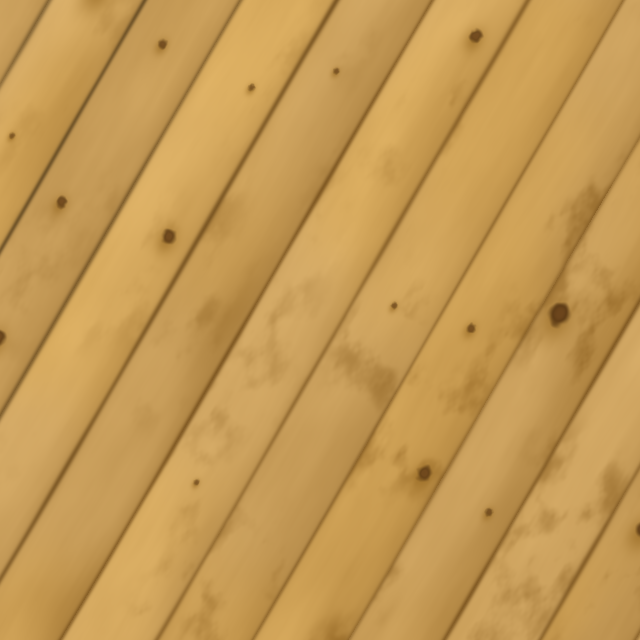
Write a WebGL 1 fragment shader that draws this texture.

```glsl
precision highp float;
// Slanted pine boards: parallel planks with soft dark seams, faint grain,
// cloudy stains and scattered knots. Each plank is a strip in a rotated frame;
// hashes of its index vary the tone, shading, seam and knots.
uniform vec2 u_resolution;

const vec2 GRAIN_DIR = vec2(0.5024, 0.8646);   // direction the planks run
const float PLANK_WIDTH = 0.1293;
const float FIRST_SEAM = -0.435;               // offset of seam 0 across the grain
const float KNOT_SPACING = 0.26;

const vec3 PALE_WOOD = vec3(0.865, 0.70, 0.43);
const vec3 DARK_WOOD = vec3(0.64, 0.47, 0.215);
const vec3 AMBER_FILTER = vec3(1.02, 1.0, 0.88);
const vec3 SEAM_BROWN = vec3(0.45, 0.30, 0.10);
const vec3 SEAM_BLACK = vec3(0.30, 0.22, 0.10);
const vec3 KNOT_CORE = vec3(0.40, 0.25, 0.10);
const vec3 KNOT_RIM = vec3(0.31, 0.19, 0.06);
const vec3 KNOT_HALO = vec3(0.58, 0.40, 0.12);

float hash(vec2 p) {
  vec3 q = fract(p.xyx * 0.1031);
  q += dot(q, q.yzx + 33.33);
  return fract((q.x + q.y) * q.z);
}

float noise(vec2 p) {
  vec2 i = floor(p);
  vec2 f = fract(p);
  f = f * f * (3.0 - 2.0 * f);
  float low = mix(hash(i), hash(i + vec2(1.0, 0.0)), f.x);
  float high = mix(hash(i + vec2(0.0, 1.0)), hash(i + 1.0), f.x);
  return mix(low, high, f.y);
}

float fbm(vec2 p) {
  float sum = 0.0;
  float gain = 0.533;
  for (int i = 0; i < 4; i++) {
    sum += gain * noise(p);
    p = p * 2.03 + 7.1;
    gain *= 0.5;
  }
  return sum;
}

// Brightness of the bare wood, 0 dark to 1 pale
float woodTone(vec2 board, float plank, float side) {
  vec2 shifted = board + vec2(plank * 3.7, plank * 5.3);
  float tone = 0.73 + 0.075 * (1.0 - 2.0 * mod(plank, 2.0));
  tone += 0.14 * (hash(vec2(plank, 4.0)) - 0.5);
  tone += 0.40 * (fbm(shifted * vec2(12.0, 4.0)) - 0.5);

  // Fine fibres, bent a little by a slow wave
  float bend = 0.03 * noise(shifted * vec2(5.0, 3.0));
  tone += 0.09 * (fbm(vec2((shifted.x + bend) * 90.0, shifted.y * 6.0)) - 0.5);

  // Shading toward one side of the plank
  float shade = mix(0.10, 0.34, hash(vec2(plank, 9.0)));
  tone -= shade * smoothstep(0.35, 1.0, side + 0.6 * (noise(shifted * 6.0) - 0.5));

  // Cloudy stains, stronger on later planks
  float stain = smoothstep(0.48, 0.84, fbm(shifted * vec2(24.0, 14.0)));
  stain *= smoothstep(0.3, 0.75, noise(shifted * vec2(9.0, 5.0) + 31.0));
  return tone - stain * mix(0.25, 0.62, smoothstep(1.0, 7.0, plank));
}

// At most one knot per cell along a plank
vec3 addKnot(vec3 wood, float along, float plank, float side, float pixel) {
  float v = along / KNOT_SPACING + hash(vec2(plank, 2.0));
  vec2 cell = vec2(plank, floor(v));
  float present = step(0.58, hash(cell + 11.3));
  float size = hash(cell + 23.7);
  float radius = mix(0.0035, 0.0175, size * size);
  vec2 center = vec2(mix(0.2, 0.85, hash(cell + 37.1)), mix(0.3, 0.7, hash(cell + 51.9)));
  vec2 q = (vec2(side, fract(v)) - center) * vec2(PLANK_WIDTH, KNOT_SPACING);

  vec2 h = (q + vec2(0.0, 0.7 * radius)) / (radius * vec2(1.4, 2.0));
  wood = mix(wood, KNOT_HALO, 0.6 * present * exp(-dot(h, h)));

  float d = length(q * vec2(1.0, 0.88));
  d += radius * 0.35 * (noise(q / radius * 1.6 + cell * 5.0) - 0.5);
  float core = 1.0 - smoothstep(0.7 * radius - 0.0015 - pixel, radius + 0.0015 + pixel, d);
  vec3 knot = mix(KNOT_CORE, KNOT_RIM, smoothstep(0.25, 0.9, d / radius));
  return mix(wood, knot, mix(0.6, 0.92, size) * present * core);
}

// Blurred gap between planks, fading in and out, with a wider faint shadow
vec3 addSeam(vec3 wood, float along, float strip, float pixel) {
  float seam = floor(strip + 0.5);
  float offset = (strip - seam) * PLANK_WIDTH;
  float wear = noise(vec2(along * 7.0, seam * 7.0));
  float width = mix(0.0024, 0.0036, hash(vec2(seam, 6.0))) * mix(0.8, 1.15, wear) + pixel;
  float gap = exp(-offset * offset / (width * width));
  float depth = mix(0.45, 0.82, hash(vec2(seam, 8.0))) * mix(0.6, 1.0, wear);
  vec3 tint = mix(SEAM_BLACK, SEAM_BROWN, smoothstep(0.5, 4.0, seam));
  float reach = offset < 0.0 ? 0.010 : 0.004;
  wood = mix(wood, DARK_WOOD * 0.92, 0.33 * exp(-abs(offset) / reach));
  return mix(wood, tint, gap * depth);
}

void main() {
  vec2 p = gl_FragCoord.xy / u_resolution.y;
  float pixel = 0.5 / u_resolution.y;

  // Board frame: x across the planks, y along them
  vec2 board = vec2(dot(p, vec2(GRAIN_DIR.y, -GRAIN_DIR.x)), dot(p, GRAIN_DIR));
  float strip = (board.x - FIRST_SEAM) / PLANK_WIDTH;
  strip += 0.025 * (noise(vec2(board.y * 5.0, 3.0)) - 0.5);
  float plank = floor(strip);
  float side = fract(strip);

  float tone = woodTone(board, plank, side) + 0.08 * (p.y - p.x);
  vec3 color = mix(DARK_WOOD, PALE_WOOD, clamp(tone, -0.15, 1.0));
  float warmth = smoothstep(0.35, 0.8, noise(board * vec2(6.0, 3.0) + plank * 2.3));
  color *= mix(vec3(1.0), AMBER_FILTER, 0.7 * warmth);

  color = addKnot(color, board.y, plank, side, pixel);
  color = addSeam(color, board.y, strip, pixel);
  gl_FragColor = vec4(color, 1.0);
}
```
